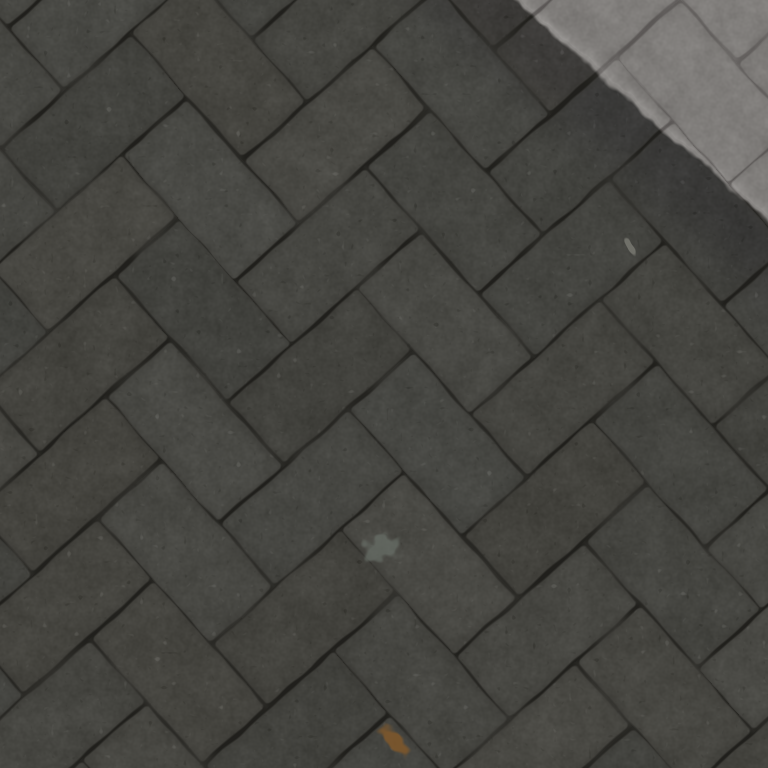
Give the GLSL for this texture, as a WebGL 2 fragment shader.

```glsl
#version 300 es
precision highp float;
// Worn grey pavers in a slanted herringbone, with a pale painted corner.
// Each pixel is mapped to a skewed lattice whose cells pair into 2:1 bricks;
// a rounded box gives the joints, and gradient noise gives stone and wear.
uniform vec2 u_resolution;
out vec4 fragColor;

vec2 hash2(vec2 p) {
  vec3 h = fract(vec3(p.xyx) * vec3(0.1031, 0.1030, 0.0973));
  h += dot(h, h.yzx + 33.33);
  return fract((h.xx + h.yz) * h.zy);
}

float cornerGradient(vec2 cell, vec2 f, vec2 corner) {
  float angle = 6.2832 * hash2(cell + corner + 71.0).x;
  return dot(vec2(cos(angle), sin(angle)), f - corner);
}

float gradientNoise(vec2 p) {
  vec2 i = floor(p), f = fract(p);
  vec2 w = f * f * f * (f * (f * 6.0 - 15.0) + 10.0);
  float low = mix(cornerGradient(i, f, vec2(0, 0)), cornerGradient(i, f, vec2(1, 0)), w.x);
  float high = mix(cornerGradient(i, f, vec2(0, 1)), cornerGradient(i, f, vec2(1, 1)), w.x);
  return mix(low, high, w.y);
}

float fbm(vec2 p) {
  float sum = 0.0, amp = 0.6;
  for (int k = 0; k < 4; k++) {
    sum += amp * gradientNoise(p);
    p = mat2(1.7, 1.3, -1.3, 1.7) * p + 5.3;
    amp *= 0.72;
  }
  return sum;
}

float roundedBox(vec2 p, vec2 halfSize, float radius) {
  vec2 e = abs(p) - halfSize + radius;
  return length(max(e, 0.0)) + min(max(e.x, e.y), 0.0) - radius;
}

// Soft elliptical spot with a ragged outline.
float spot(vec2 p, vec2 center, float angle, vec2 radii) {
  vec2 d = p - center;
  d = vec2(cos(angle) * d.x + sin(angle) * d.y, cos(angle) * d.y - sin(angle) * d.x);
  return 1.0 - smoothstep(0.6, 1.1, length(d / radii) + 0.7 * gradientNoise(p * 75.0));
}

void main() {
  vec2 p = gl_FragCoord.xy / u_resolution;
  float soft = max(0.0017, 1.0 / u_resolution.y);

  // Lattice position: x climbs to the right, y falls to the right.
  mat2 lattice = mat2(0.0843, 0.0749, 0.0739, -0.0827);
  vec2 q = inverse(lattice) * (p - vec2(0.306, 0.634));
  q += 0.025 * vec2(gradientNoise(p * 18.0), gradientNoise(p * 18.0 + 40.0));

  // Four cells along each row: two for a climbing brick, two for falling ones.
  vec2 cell = floor(q);
  float phase = mod(cell.x + cell.y, 4.0);
  bool climbing = phase < 2.0;
  vec2 corner = cell - (climbing ? vec2(phase, 0) : vec2(0, phase - 2.0));
  vec2 size = climbing ? vec2(2, 1) : vec2(1, 2);
  vec2 seed = hash2(corner + 50.0);
  vec2 local = q - corner - 0.5 * size + 0.02 * (seed - 0.5);

  // Joints: the climbing ones are wider and darker than the falling ones.
  vec2 edge = abs(local) - 0.5 * size;
  float climbingJoint = smoothstep(-0.06, 0.06, edge.y - edge.x);
  float gap = mix(0.013, 0.021, climbingJoint) + 0.014 * gradientNoise(p * 30.0 + 9.0);
  float dist = 0.112 * roundedBox(local, 0.5 * size - gap, 0.05);
  float wear = smoothstep(-0.45, 0.2, gradientNoise(p * 13.0 + 21.0));
  float joint = smoothstep(-soft, soft, dist) * mix(0.4, 1.0, wear)
              * mix(0.75, 1.0, climbingJoint);
  float rim = exp(min(dist, 0.0) / 0.005);

  // Stone: a tone per brick, cloudy mottling, grain, pale specks and pits.
  float cloud = fbm(p * 20.0 + 7.0 * seed);
  float grain = gradientNoise(p * 125.0) + 0.7 * gradientNoise(p * 240.0);
  float speck = smoothstep(0.4, 0.65, gradientNoise(p * 95.0 + 13.0));
  float pit = smoothstep(0.38, 0.6, gradientNoise(p * 110.0 + 60.0));
  vec3 stone = vec3(0.274, 0.273, 0.254) + 0.034 * (seed.x - 0.5);
  stone += vec3(0.006, 0.0, -0.005) * (seed.y - 0.5);
  stone += 0.045 * cloud + 0.019 * grain + 0.065 * speck - 0.04 * pit;

  // Distance past the ragged edge of the paint, positive inside it.
  float paintDist = dot(p - vec2(0.67, 1.0), vec2(0.659, 0.752));
  paintDist += 0.006 * gradientNoise(p * 16.0) + 0.004 * gradientNoise(p * 70.0);
  float paint = smoothstep(-0.003, 0.003, paintDist);
  float nearPaint = smoothstep(-0.13, -0.02, paintDist);
  stone = mix(stone, stone * vec3(0.87, 0.86, 0.9), nearPaint);
  vec3 paving = mix(stone, vec3(0.21, 0.205, 0.19), 0.45 * rim);
  paving = mix(paving, vec3(0.125, 0.122, 0.108), joint);

  // Paint: pale and chalky, brightest in a thin streak along its border.
  vec3 painted = vec3(0.5, 0.49, 0.48) + 0.06 * cloud + 0.018 * grain;
  painted += 0.07 * exp(-abs(paintDist - 0.006) / 0.006) - 0.03 * rim;
  painted = mix(painted, vec3(0.32, 0.305, 0.3), 0.75 * joint);
  vec3 color = mix(paving, painted, paint);

  // Stray marks: a chalk smudge, a small scrape and a dry leaf.
  color = mix(color, vec3(0.42, 0.45, 0.42), 0.65 * spot(p, vec2(0.497, 0.286), 0.3, vec2(0.027, 0.018)));
  color = mix(color, vec3(0.48, 0.48, 0.45), 0.8 * spot(p, vec2(0.821, 0.678), -1.0, vec2(0.014, 0.004)));
  color = mix(color, vec3(0.49, 0.34, 0.17), 0.9 * spot(p, vec2(0.514, 0.037), -0.8, vec2(0.025, 0.012)));
  fragColor = vec4(color, 1.0);
}
```
